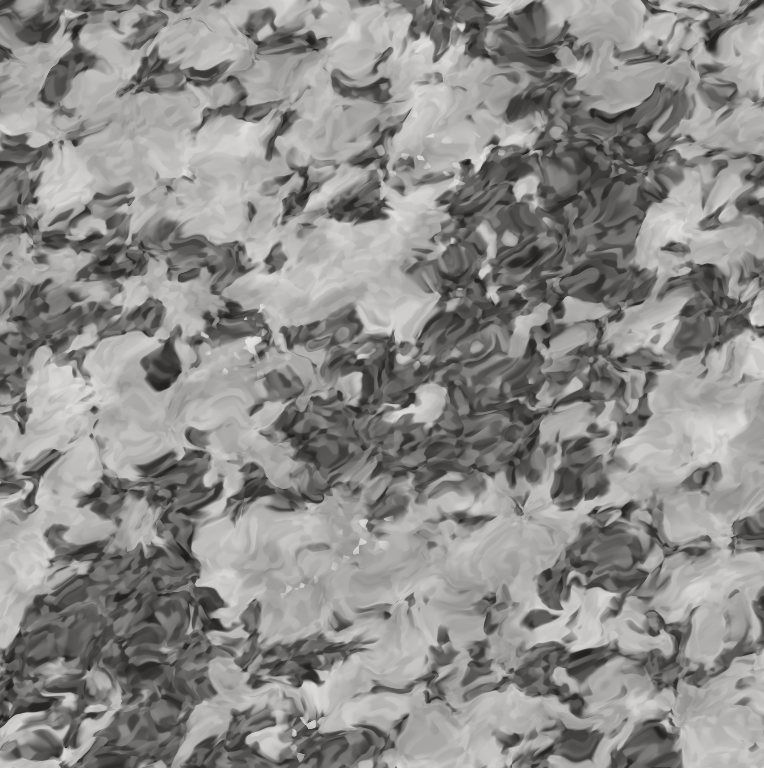
Give the GLSL for this texture, as a Shadertoy shader.

```glsl
// Polished grey granite: pale feldspar mottled with clustered dark mica flakes.

vec3 hash3(vec2 cell) {
    vec3 h = fract(cell.xyx * vec3(0.1031, 0.1030, 0.0973));
    h += dot(h, h.yxz + 33.33);
    return fract((h.xxy + h.yzz) * h.zyx);
}

// Soft cellular noise: random grain tones blended across their borders.
float grains(vec2 p, float crispness) {
    vec2 cell = floor(p), f = fract(p);
    float tone = 0.0, total = 0.0;
    for (int y = -1; y <= 1; y++)
    for (int x = -1; x <= 1; x++) {
        vec2 offset = vec2(x, y);
        vec3 h = hash3(cell + offset + 71.0);
        vec2 d = offset + h.xy - f;
        float weight = exp(-crispness * dot(d, d));
        tone += weight * h.z;
        total += weight;
    }
    return tone / total;
}

void mainImage(out vec4 fragColor, in vec2 fragCoord) {
    vec2 p = fragCoord / iResolution.y;

    // Stretch along a rising diagonal, then ruffle the grain borders.
    vec2 q = vec2(dot(p, vec2(0.87, 0.5)) * 0.85, dot(p, vec2(-0.5, 0.87)) * 1.15);
    q += 0.035 * (vec2(grains(q * 19.0, 5.0), grains(q * 19.0 + 43.0, 5.0)) - 0.5);
    q += 0.013 * (vec2(grains(q * 55.0, 5.0), grains(q * 55.0 + 27.0, 5.0)) - 0.5);

    // Mica clusters: broad patches broken up by ever smaller flakes.
    float cluster = 0.30 * grains(q * 7.0 + 3.0, 6.0)
                  + 0.34 * grains(q * 17.0 + 11.0, 8.0)
                  + 0.24 * grains(q * 39.0 + 19.0, 8.0)
                  + 0.16 * grains(q * 88.0 + 31.0, 7.0);
    float mica = 1.0 - smoothstep(0.41, 0.535, cluster);

    // Cloudy pale crystals and speckled dark flakes.
    float fine = grains(q * 115.0 + 7.0, 7.0);
    float pale = 0.705 + 0.15 * (grains(q * 13.0 + 53.0, 8.0) - 0.5)
               + 0.14 * (grains(q * 34.0 + 61.0, 7.0) - 0.5)
               + 0.10 * (fine - 0.5);
    float dark = 0.10 + 0.34 * fine + 0.16 * grains(q * 48.0 + 83.0, 7.0);
    float tone = mix(pale, dark, mica);

    // Rare bright glints, gathered in a few spots.
    float glint = smoothstep(0.80, 0.95, grains(p * 105.0 + 5.0, 8.0))
                * smoothstep(0.84, 0.95, grains(p * 11.0 + 37.0, 8.0));
    tone = mix(tone, 0.94, 0.8 * glint);

    fragColor = vec4(tone + vec3(0.008, 0.0, -0.006), 1.0);
}
```
